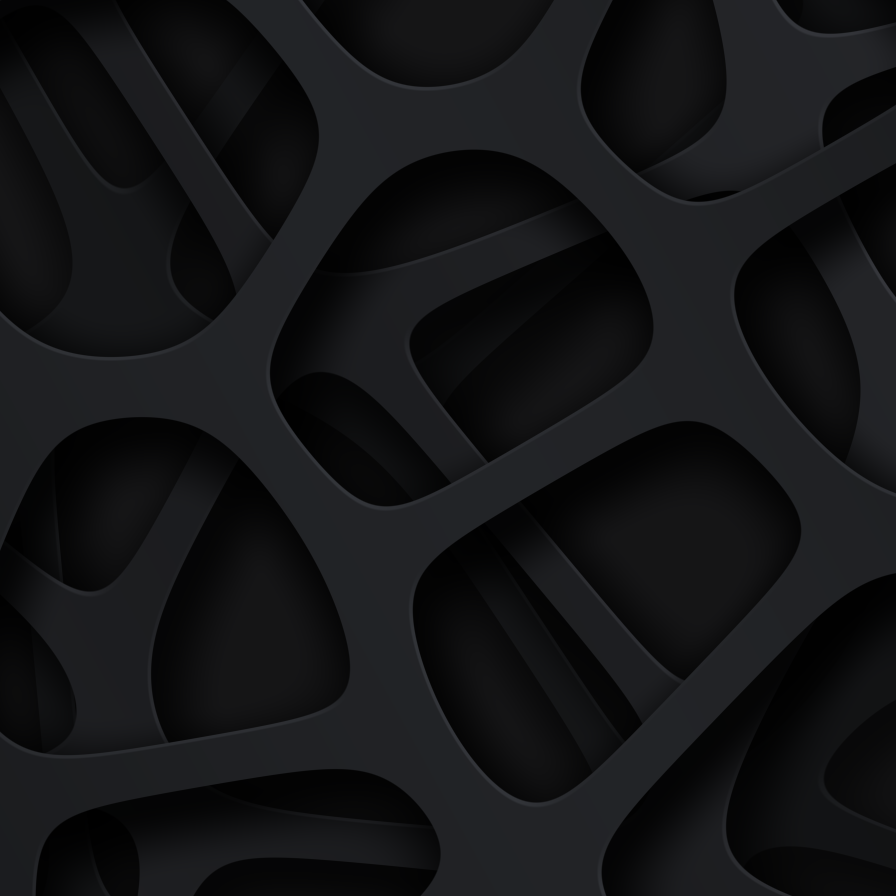
Give the GLSL for this background, as a Shadertoy shader.

```glsl
// Dark overlapping lattices with rounded openings, stacked over a flat backdrop.
// Each sheet is a smoothed Voronoi web on a rotated grid; it casts a soft
// shadow down and right, and carries a thin light rim on edges facing up-right.

vec2 hash2(vec2 cell, float seed) {
    cell += seed * 17.3;
    return fract(sin(vec2(dot(cell, vec2(127.1, 311.7)),
                          dot(cell, vec2(269.5, 183.3)))) * 43758.5453);
}

// x: smooth distance from the web's centre lines, yz: its gradient
vec3 web(vec2 p, float angle, vec2 size, float jitter, float seed) {
    float c = cos(angle), s = sin(angle);
    mat2 basis = mat2(c * size.x, s * size.x, -s * size.y, c * size.y);
    vec2 home = floor(inverse(basis) * p);

    // nearest site
    vec2 nearest = vec2(0.0), nearestCell = home;
    float best = 1e3;
    for (int j = -2; j <= 2; j++)
    for (int i = -2; i <= 2; i++) {
        vec2 cell = home + vec2(i, j);
        vec2 site = basis * (cell + 0.5 + jitter * (hash2(cell, seed) - 0.5)) - p;
        if (dot(site, site) < best) {
            best = dot(site, site);
            nearest = site;
            nearestCell = cell;
        }
    }

    // exponential smooth minimum over the borders rounds the corners
    float total = 0.0;
    vec2 slope = vec2(0.0);
    const float rounding = 0.031;
    for (int j = -2; j <= 2; j++)
    for (int i = -2; i <= 2; i++) {
        vec2 cell = nearestCell + vec2(i, j);
        if (i == 0 && j == 0) continue;
        vec2 site = basis * (cell + 0.5 + jitter * (hash2(cell, seed) - 0.5)) - p;
        vec2 normal = normalize(site - nearest);
        float weight = exp(-dot(0.5 * (site + nearest), normal) / rounding);
        total += weight;
        slope -= weight * normal;
    }
    return vec3(-rounding * log(total), slope / total);
}

// Lays one sheet and its shadow over the colour below
vec3 addSheet(vec3 below, vec2 p, float angle, vec2 size, float jitter,
              float seed, float halfWidth, vec3 tint, float shade) {
    float pixel = 1.0 / iResolution.y;

    // soft shadow
    float gap = web(p + vec2(-0.016, 0.026), angle, size, jitter, seed).x - halfWidth;
    below *= mix(1.0 - shade, 1.0, smoothstep(-0.015, 0.062, gap));

    // flat face with a slow change of brightness
    vec3 d = web(p, angle, size, jitter, seed);
    float inside = halfWidth - d.x;
    float glow = 0.5 + 0.5 * sin(3.1 * p.x + 1.7 * p.y + seed - 1.9);
    vec3 face = tint * mix(0.84, 1.1, glow);

    // lit rim
    float facing = smoothstep(-0.1, 0.9, dot(d.yz, vec2(0.6, 0.8)));
    float rim = 1.0 - smoothstep(0.0035 - pixel, 0.0035 + pixel, inside);
    face *= 1.0 + 0.5 * rim * facing;

    return mix(below, face, smoothstep(-0.7 * pixel, 0.7 * pixel, inside));
}

void mainImage(out vec4 fragColor, in vec2 fragCoord) {
    vec2 p = fragCoord / iResolution.y;
    vec3 color = vec3(0.083, 0.083, 0.088);

    // sheets from the deepest to the nearest
    color = addSheet(color, p, 0.95, vec2(0.66, 0.47), 0.8, 3.0, 0.020,
                     vec3(0.083, 0.087, 0.094), 0.6);
    color = addSheet(color, p, 0.40, vec2(0.62, 0.44), 0.85, 5.0, 0.023,
                     vec3(0.127, 0.131, 0.143), 0.75);
    color = addSheet(color, p, 0.69, vec2(0.50, 0.33), 0.65, 1.0, 0.027,
                     vec3(0.122, 0.127, 0.138), 0.85);

    fragColor = vec4(color, 1.0);
}
```
